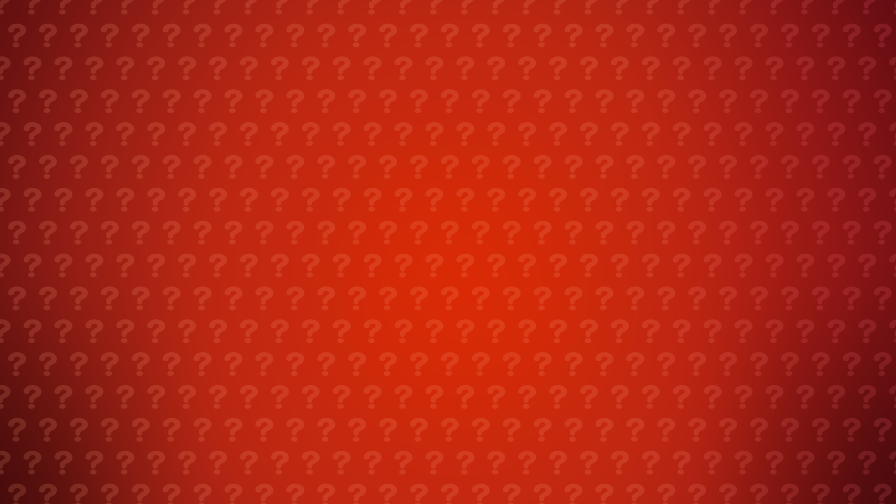
Write a WebGL 1 fragment shader that draws this pattern.

```glsl
precision mediump float;

uniform vec2 u_resolution;

// Lengths are fractions of the canvas height
const vec2 CELL = vec2(0.06134, 0.0652);
const vec2 LATTICE_ORIGIN = vec2(0.0025, 0.6035);
const float MOTIF_HALF_HEIGHT = 0.0234;

float segmentDistance(vec2 p, vec2 a, vec2 b) {
  vec2 along = b - a;
  float t = clamp(dot(p - a, along) / dot(along, along), 0.0, 1.0);
  return length(p - a - along * t);
}

// Distance to an arc running counterclockwise between two angles
float arcDistance(vec2 p, float radius, float startAngle, float endAngle) {
  float middle = 0.5 * (startAngle + endAngle);
  float halfSpan = 0.5 * (endAngle - startAngle);
  float c = cos(middle);
  float s = sin(middle);
  vec2 q = vec2(c * p.x + s * p.y, abs(c * p.y - s * p.x));
  vec2 tip = vec2(cos(halfSpan), sin(halfSpan));
  bool inSpan = tip.y * q.x > tip.x * q.y;
  if (halfSpan > 1.5708) inSpan = q.x > 0.0 || tip.y * q.x > tip.x * q.y;
  return inSpan ? abs(length(q) - radius) : length(q - tip * radius);
}

// Squat hook with a short stem above an oval dot
float hookAndDot(vec2 p) {
  vec2 bowl = (p - vec2(0.03, 0.45)) * vec2(1.0, 1.35);
  float hook = arcDistance(bowl, 0.51, -1.2, 3.15) - 0.25;
  float neck = segmentDistance(p, vec2(0.2, 0.08), vec2(-0.06, -0.12)) - 0.2;
  float stem = segmentDistance(p, vec2(-0.06, -0.12), vec2(-0.06, -0.29)) - 0.21;
  float dotShape = length((p - vec2(-0.06, -0.79)) * vec2(0.75, 1.0)) - 0.21;
  return min(min(hook, neck), min(stem, dotShape));
}

// Offset from the nearest motif centre, odd rows shifted by half a cell
vec2 staggeredOffset(vec2 p, vec2 cell) {
  vec2 g = p / cell;
  float row = floor(g.y + 0.5);
  g.x -= 0.5 * mod(row, 2.0);
  return (fract(g + 0.5) - 0.5) * cell;
}

// Warm radial glow fading to dark red
vec3 glow(vec2 p, vec2 centre) {
  float d = length((p - centre) * vec2(1.0, 0.9));
  vec3 color = mix(vec3(0.85, 0.165, 0.02), vec3(0.75, 0.155, 0.07),
                   smoothstep(0.0, 0.52, d));
  color = mix(color, vec3(0.58, 0.115, 0.08), smoothstep(0.42, 0.85, d));
  return mix(color, vec3(0.38, 0.06, 0.065), smoothstep(0.72, 1.1, d));
}

void main() {
  vec2 p = gl_FragCoord.xy / u_resolution.y;
  float aspect = u_resolution.x / u_resolution.y;
  float side = p.x / aspect;

  // Background with a cooler right side and darker lower corners
  vec3 color = glow(p, vec2(0.515 * aspect, 0.43));
  float cool = smoothstep(0.65, 1.0, side);
  color *= mix(vec3(1.0), vec3(0.95, 0.72, 1.05), cool);
  float corner = smoothstep(0.55, 0.0, p.y)
               * smoothstep(0.25, 0.5, abs(side - 0.5));
  color *= 1.0 - 0.32 * corner;

  // Translucent motifs
  vec2 local = staggeredOffset(p - LATTICE_ORIGIN, CELL) / MOTIF_HALF_HEIGHT;
  float pixel = 1.0 / (u_resolution.y * MOTIF_HALF_HEIGHT);
  float coverage = 1.0 - smoothstep(-0.6 * pixel, 0.6 * pixel, hookAndDot(local));
  vec3 tint = mix(vec3(1.0, 0.62, 0.48), vec3(0.95, 0.4, 0.46), cool);
  color = mix(color, tint, 0.17 * coverage);

  gl_FragColor = vec4(color, 1.0);
}
```
